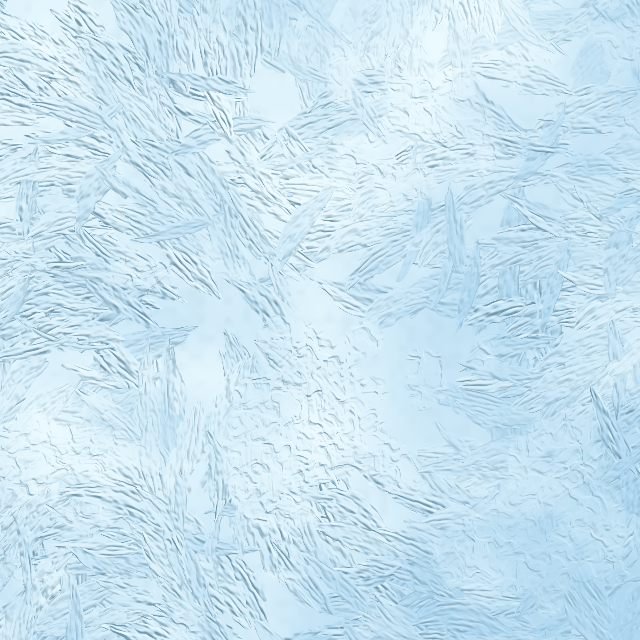
A Shadertoy shader for this texture:

```glsl
#define LAYERS 7
#define FEATHER_SIZE 0.15
#define NEEDLE_FREQ vec2(30.0, 125.0)
#define MAIN_ANGLE -0.4
#define ANGLE_SPREAD 4.0
#define LIGHT_STEP vec2(0.0011, 0.0022)
#define DARK_GAIN 2.0
#define LIGHT_GAIN 1.5
#define GLASS_PALE vec3(0.92, 0.98, 1.0)
#define GLASS_BLUE vec3(0.72, 0.865, 0.95)
#define SLATE vec3(0.42, 0.57, 0.65)
#define SNOW vec3(0.95, 0.99, 1.0)

float hash(vec2 p) {
    vec3 q = fract(p.xyx * 0.1031);
    q += dot(q, q.yzx + 33.33);
    return fract((q.x + q.y) * q.z);
}

float noise(vec2 p) {
    vec2 i = floor(p), f = fract(p);
    f = f * f * (3.0 - 2.0 * f);
    float low = mix(hash(i), hash(i + vec2(1, 0)), f.x);
    float high = mix(hash(i + vec2(0, 1)), hash(i + vec2(1, 1)), f.x);
    return mix(low, high, f.y);
}

// Short broken needles running along the local x axis
float needles(vec2 q, float seed) {
    vec2 s = q * NEEDLE_FREQ + seed * 97.0;
    s.x += 0.5 * s.y * (seed - 0.5);
    return 0.7 * noise(s) + 0.3 * noise(s * vec2(3.6, 1.8) + 41.0);
}

float ridge(float n) {
    return 1.0 - abs(2.0 * n - 1.0);
}

// Crumpled ice: small raised plateaus with thin wandering borders
float crumple(vec2 p) {
    vec2 warp = vec2(noise(p * 60.0), noise(p * 60.0 + 17.0));
    vec2 s = p * 58.0 + 1.5 * warp;
    float n = 0.6 * noise(s) + 0.4 * noise(s * 2.3 + 9.0);
    return smoothstep(0.4, 0.54, n) + 0.6 * smoothstep(0.56, 0.68, n);
}

// Lays one feather over the surface; surface = (relief, tint)
void addFeather(vec2 p, vec2 cell, float size, vec2 shift, inout vec2 surface) {
    vec2 jitter = vec2(hash(cell + 3.7), hash(cell + 11.3));
    float seed = hash(cell + 23.1);
    float spread = hash(cell + 37.9);
    vec2 center = (cell + jitter) * size;
    vec2 place = center - shift * size;

    // Direction follows a broad flow shared by all layers, with a few strays
    float angle = MAIN_ANGLE + (noise(place * 3.0 + 5.0) - 0.5) * ANGLE_SPREAD;
    angle += (spread - 0.5) * 0.7 + step(0.85, seed) * 1.2;
    float c = cos(angle), s = sin(angle);
    mat2 toLocal = mat2(c, -s, s, c);
    vec2 q = toLocal * (p + shift * size - center);
    q.y += (spread - 0.5) * 0.6 * q.x * q.x / size;

    float reach = size * mix(0.6, 0.95, seed);
    float width = size * mix(0.1, 0.26, spread);
    float along = q.x / reach;
    float taper = 1.0 - along * along;
    float inside = width * taper - abs(q.y);
    if (inside < -0.01 || taper < 0.0) return;

    // Needles converge at the tips and fray the outline
    float squeeze = 1.0 / (0.5 + 0.5 * taper);
    vec2 grain = vec2(q.x, q.y * squeeze);
    vec2 lightStep = toLocal * LIGHT_STEP;
    lightStep.y *= squeeze;
    float n = needles(grain, seed);
    float lit = ridge(needles(grain + lightStep, seed)) - ridge(n);
    inside += (n - 0.5) * 0.018;
    float mask = smoothstep(-0.0005, 0.002, inside);
    float rim = smoothstep(0.004, 0.0015, inside) * sign(q.y) * sign(c);

    float strength = 0.45 + 0.5 * jitter.x + 0.8 * pow(jitter.y, 6.0);
    float relief = lit * strength + rim * 0.1 - 0.02;
    surface = mix(surface, vec2(relief, (seed - 0.45) * 0.4), mask * 0.95);
}

void mainImage(out vec4 fragColor, in vec2 fragCoord) {
    vec2 p = fragCoord / iResolution.y;
    vec2 surface = vec2((noise(p * 70.0) - 0.5) * 0.05, -0.12);

    // Overlapping feathers, with some glass left bare
    for (int layer = 0; layer < LAYERS; layer++) {
        float k = float(layer);
        float size = FEATHER_SIZE * (1.0 - 0.07 * k);
        vec2 shift = vec2(31.0, 57.0) * (k + 1.0);
        vec2 home = floor(p / size);
        for (int y = -1; y <= 1; y++)
        for (int x = -1; x <= 1; x++) {
            vec2 cell = home + vec2(x, y);
            if (noise(cell * size * 5.0 + 71.0) > 0.32)
                addFeather(p, cell + shift, size, shift, surface);
        }
    }

    // Crumpled clusters between the feathers
    float cluster = 0.65 * noise(p * 7.0 + 13.0) + 0.35 * noise(p * 21.0);
    float crumpled = smoothstep(0.61, 0.68, cluster);
    float folds = (crumple(p + LIGHT_STEP * 0.7) - crumple(p)) * 0.42;
    surface = mix(surface, vec2(folds, -0.2), crumpled * 0.75);

    // Pale upper left, bluer towards the lower right
    float cloud = 0.6 * noise(p * 4.0 + 29.0) + 0.4 * noise(p * 12.0);
    float blue = 0.5 * p.x + 0.42 * (1.0 - p.y) + (cloud - 0.5) * 1.1;
    vec3 color = mix(GLASS_PALE, GLASS_BLUE, clamp(blue + surface.y, 0.0, 1.15));

    // Relief shading varies by region, softer in the milky upper right
    float milky = smoothstep(0.9, 1.7, p.x + p.y * 0.8);
    float region = mix(0.55, 1.5, noise(p * 6.0 + 83.0));
    float relief = surface.x * region * mix(1.0, 0.6, milky);
    color = mix(color, SLATE, clamp(-relief * DARK_GAIN, 0.0, 0.9));
    color = mix(color, SNOW, clamp(relief * LIGHT_GAIN, 0.0, 0.9));
    fragColor = vec4(color, 1.0);
}
```
